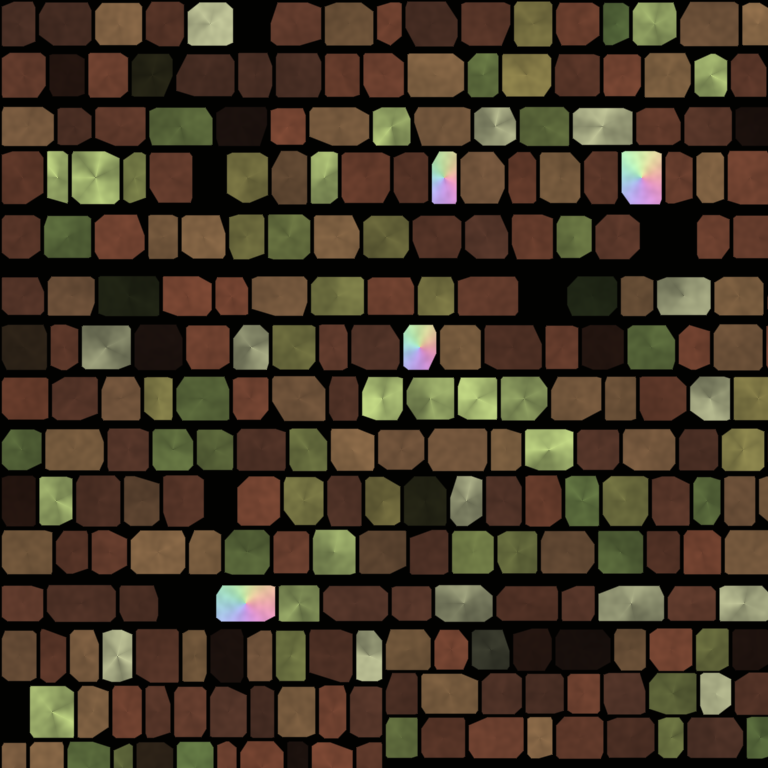
A WebGL 1 fragment shader for this pattern:

```glsl
precision highp float;
// Fifteen uneven rows of chipped, faceted stones in browns and greens on black.
uniform vec2 u_resolution;

float hash(vec2 p) {
  vec3 q = fract(vec3(p.xyx) * 0.1031);
  q += dot(q, q.yzx + 33.33);
  return fract((q.x + q.y) * q.z);
}

vec2 gradient(vec2 cell) {
  float a = 6.2832 * hash(cell + 91.7);
  return vec2(cos(a), sin(a));
}

float gradientNoise(vec2 p) {
  vec2 i = floor(p), f = p - i;
  vec2 w = f * f * f * (f * (f * 6.0 - 15.0) + 10.0);
  vec2 e = vec2(1.0, 0.0);
  float low = mix(dot(gradient(i), f), dot(gradient(i + e), f - e), w.x);
  float high = mix(dot(gradient(i + e.yx), f - e.yx), dot(gradient(i + 1.0), f - 1.0), w.x);
  return mix(low, high, w.y);
}

// Boundary between neighbouring stones, in column units
float columnEdge(float column, float row) {
  return column < 0.5 ? column : column + 0.42 * (hash(vec2(column, row + 7.3)) - 0.5);
}

// Box with its four corners cut at random slants
float stoneDistance(vec2 p, vec2 halfSize, vec2 id) {
  vec2 box = abs(p) - halfSize;
  float d = max(box.x, box.y);
  for (int k = 0; k < 4; k++) {
    float corner = float(k);
    vec2 side = vec2(mod(corner, 2.0), floor(corner / 2.0)) * 2.0 - 1.0;
    float slant = mix(0.3, 1.3, hash(id + 13.1 * corner + 2.7));
    vec2 normal = vec2(cos(slant), sin(slant));
    float chip = hash(id * 1.7 + 5.9 * corner + 41.0);
    float reach = dot(normal, halfSize) * mix(0.68, 0.98, sqrt(chip));
    d = max(d, dot(p, side * normal) - reach);
  }
  return d;
}

// Light changing around the stone's centre in seven sectors
float facetLight(vec2 p, vec2 id) {
  float a = (atan(p.y, p.x + 0.00001) / 6.2832 + 0.5) * 7.0;
  float sector = floor(a);
  float here = hash(id * 3.1 + mod(sector, 7.0) * 8.7);
  float next = hash(id * 3.1 + mod(sector + 1.0, 7.0) * 8.7);
  return mix(here, next, fract(a)) - 0.5;
}

vec3 stoneColor(vec2 p, vec2 id, vec2 center) {
  float drift = gradientNoise(vec2(center.x * 3.0, id.y * 0.73) + 4.4);
  float pick = hash(id + 60.5) + 0.35 * drift;
  vec3 color = mix(vec3(0.28, 0.18, 0.14), vec3(0.43, 0.25, 0.18), hash(id + 21.3));
  float facet = 0.14;
  if (pick > 0.47) color = mix(vec3(0.38, 0.28, 0.20), vec3(0.48, 0.37, 0.25), hash(id + 8.2));
  if (pick > 0.71) {
    color = mix(vec3(0.32, 0.39, 0.22), vec3(0.47, 0.43, 0.25), hash(id + 3.6));
    facet = 0.28;
  }
  if (pick > 0.88) {
    color = pick > 0.96 ? vec3(0.56, 0.62, 0.38) : vec3(0.56, 0.57, 0.44);
    facet = 0.5;
  }
  color *= mix(0.88, 1.12, hash(id + 77.7));

  // A few near-black stones and a rare pale, iridescent one
  float rare = hash(id * 2.3 + 19.0);
  if (rare < 0.08) color *= 0.32;
  if (rare > 0.992) color = vec3(0.78, 0.74, 0.76) + 0.15 * cos(atan(p.y, p.x + 0.00001) + vec3(0.0, 2.1, 4.2));

  float grain = gradientNoise(p * 90.0 + id * 5.3);
  return color * (1.0 + facet * facetLight(p, id) + 0.09 * grain);
}

void main() {
  vec2 uv = gl_FragCoord.xy / u_resolution;
  uv.y = 1.0 - uv.y;
  float pixel = 1.0 / min(u_resolution.x, u_resolution.y);
  bool leftHalf = uv.x < 0.5;
  vec3 color = vec3(0.008, 0.007, 0.004);

  for (int i = 0; i < 15; i++) {
    float row = float(i);
    // Short rows hold wide stones, tall rows hold narrow ones
    float stretch = (1.0 - mod(row, 3.0)) * pow(sin(row * 0.46), 2.0);
    float y = 0.0313 + 0.0667 * row + 0.0208 * smoothstep(3.0, 5.0, row);
    float height = 0.0586 + 0.0117 * stretch;
    float columns = 16.8 + 3.2 * stretch;
    float start = 0.0, end = 1.1;

    // The last rows split into a tall left block and a rounder right block
    if (i > 11) {
      y = leftHalf ? 0.854 + 0.073 * (row - 12.0) : 0.846 + 0.0573 * (row - 12.0);
      height = leftHalf ? 0.07 : 0.0555;
      columns = leftHalf ? 22.0 : 17.4;
      start = leftHalf ? 0.0 : 0.5;
      end = leftHalf ? 0.5 : 1.1;
    }
    if (abs(uv.y - y) > 0.5 * height + pixel) continue;

    float x = (uv.x - start) * columns;
    float column = floor(x);
    if (x < columnEdge(column, row)) column -= 1.0;
    else if (x > columnEdge(column + 1.0, row)) column += 1.0;
    float left = start + columnEdge(column, row) / columns;
    float right = min(start + columnEdge(column + 1.0, row) / columns, end);

    vec2 id = vec2(column + 31.0 * start, row);
    vec2 center = vec2(0.5 * (left + right), y);
    vec2 halfSize = vec2(0.5 * (right - left) - 0.0024, 0.5 * height * mix(0.93, 1.0, hash(id + 50.1)));
    vec2 p = uv - center;
    float present = step(0.02, hash(id + 111.0));
    float cover = 1.0 - smoothstep(-pixel, pixel, stoneDistance(p, halfSize, id));
    color = mix(color, stoneColor(p, id, center), cover * present);
  }
  gl_FragColor = vec4(color, 1.0);
}
```
